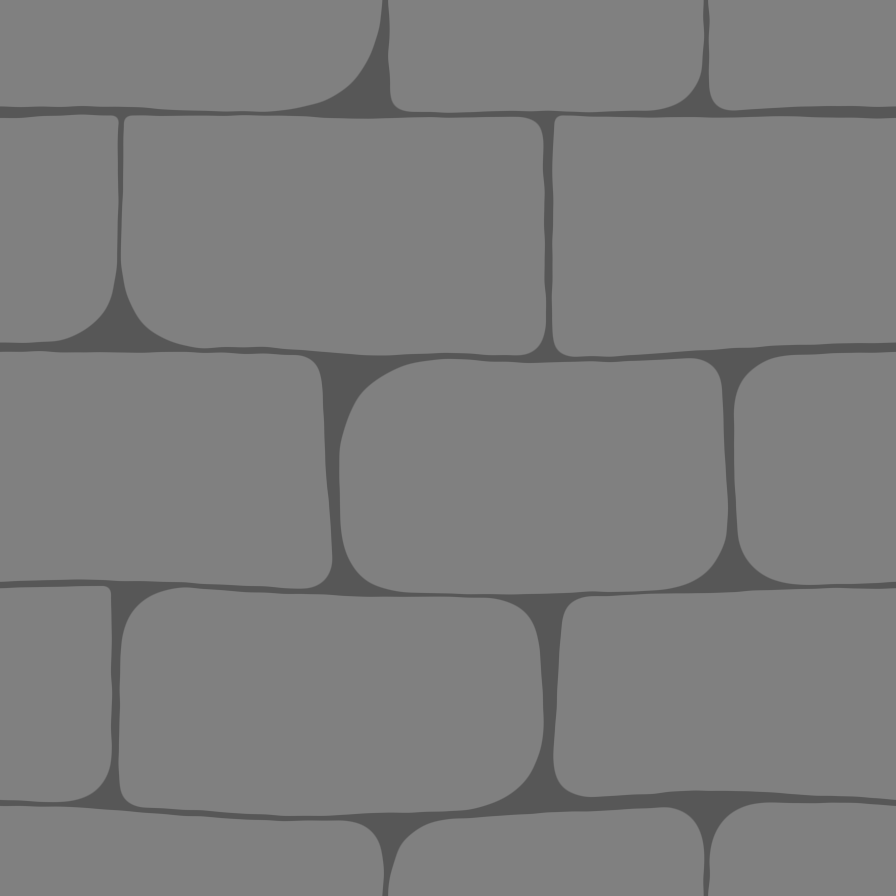
This texture is drawn by a Shadertoy shader. Its source:

```glsl
// Flat stone wall: four tiling courses of two worn blocks, with dark mortar.
// Wavy bed lines and leaning upright joints are distance fields, blended by
// a smooth union whose radius is the wear of each block corner.

const float TAU = 6.2831853;
const int COURSES = 4;
const vec3 STONE = vec3(0.50);
const vec3 MORTAR = vec3(0.34);

// Bed lines, bottom up: height, sway, sway phase, swell phase
const vec4 BED[4] = vec4[4](
    vec4(0.099, 0.0115, 0.36, 0.70), vec4(0.342, 0.0060, 0.56, 0.20),
    vec4(0.606, 0.0065, 0.60, 0.92), vec4(0.873, 0.0015, 0.55, 0.97));
const vec4 BED_SWELL = vec4(0.0050, 0.0006, 0.0032, 0.0030);

// Upright joints, two per course: centre, lean, half width at foot and head
const vec4 JOINT[8] = vec4[8](
    vec4(0.129, 0.000, 0.0030, 0.0060), vec4(0.614, 0.000, 0.0010, 0.0150),
    vec4(0.372, -0.010, 0.0045, 0.0095), vec4(0.815, -0.007, 0.0040, 0.0060),
    vec4(0.134, 0.004, 0.0020, 0.0030), vec4(0.612, 0.000, 0.0030, 0.0060),
    vec4(0.431, 0.000, 0.0030, 0.0035), vec4(0.788, 0.000, 0.0030, 0.0030));

// Corner wear at each joint: head left, head right, foot left, foot right
const vec4 WEAR[8] = vec4[8](
    vec4(0.01, 0.08, 0.07, 0.03), vec4(0.06, 0.03, 0.10, 0.05),
    vec4(0.03, 0.13, 0.04, 0.08), vec4(0.04, 0.07, 0.09, 0.08),
    vec4(0.01, 0.01, 0.10, 0.10), vec4(0.03, 0.01, 0.04, 0.03),
    vec4(0.05, 0.08, 0.14, 0.03), vec4(0.06, 0.07, 0.07, 0.03));

float hash(vec2 p) {
    return fract(sin(dot(p, vec2(127.1, 311.7))) * 43758.5453);
}

// Value noise in -1..1 that repeats after the given number of cells
float ripple(float x, float cells, float seed) {
    float s = x * cells, i = floor(s), f = s - i;
    float a = hash(vec2(mod(i, cells), seed));
    float b = hash(vec2(mod(i + 1.0, cells), seed));
    return mix(a, b, f * f * (3.0 - 2.0 * f)) * 2.0 - 1.0;
}

// Signed offset on a tile of size one
float wrap(float d) {
    return d - floor(d + 0.5);
}

// Smooth union with fillets of size k
float blend(float a, float b, float k) {
    float h = max(k - abs(a - b), 0.0) / k;
    return min(a, b) - h * h * k * 0.25;
}

// Centre height and half width of a bed line at x
vec2 bedLine(float x, int k) {
    vec4 b = BED[k];
    float seed = float(k);
    float y = b.x - b.y * cos(TAU * (x - b.z))
            + 0.0020 * ripple(x, 10.0, seed + 3.0)
            + 0.0007 * ripple(x, 44.0, seed + 9.0);
    float swell = pow(0.5 + 0.5 * cos(TAU * (x - b.w)), 2.0);
    float halfWidth = 0.0027 + BED_SWELL[k] * swell
                    + 0.0010 * ripple(x, 14.0, seed + 17.0);
    return vec2(y, halfWidth);
}

// Distance to the mortar of one course, t running from foot to head
float courseMortar(vec2 p, int course, float t, float foot, float head) {
    float d = min(foot, head);
    for (int i = 0; i < 2; i++) {
        int id = course * 2 + i;
        vec4 j = JOINT[id], wear = WEAR[id];
        float seed = float(id) + 31.0;
        float dx = wrap(p.x - j.x - j.y * (t - 0.5)
                        - 0.0010 * ripple(p.y, 32.0, seed));
        float halfWidth = mix(j.z, j.w, t) + 0.0006 * ripple(p.y, 48.0, seed + 11.0);
        float upright = abs(dx) - halfWidth;
        vec2 corner = dx < 0.0 ? wear.xz : wear.yw;
        float worn = blend(blend(upright, foot, corner.y), head, corner.x);
        d = min(d, worn);
    }
    return d;
}

// Distance to all mortar
float wallMortar(vec2 p) {
    float d = 1.0;
    for (int k = 0; k < COURSES; k++) {
        vec2 lower = bedLine(p.x, k);
        vec2 upper = bedLine(p.x, (k + 1) % COURSES);
        float rise = fract(p.y - lower.x);
        float span = fract(upper.x - lower.x);
        if (rise < span) {
            d = courseMortar(p, k, rise / span, rise - lower.y, span - rise - upper.y);
        }
    }
    return d;
}

void mainImage(out vec4 fragColor, in vec2 fragCoord) {
    vec2 p = fragCoord / iResolution.xy;
    float soft = 0.7 / min(iResolution.x, iResolution.y);
    float stone = smoothstep(-soft, soft, wallMortar(p));
    fragColor = vec4(mix(MORTAR, STONE, stone), 1.0);
}
```
